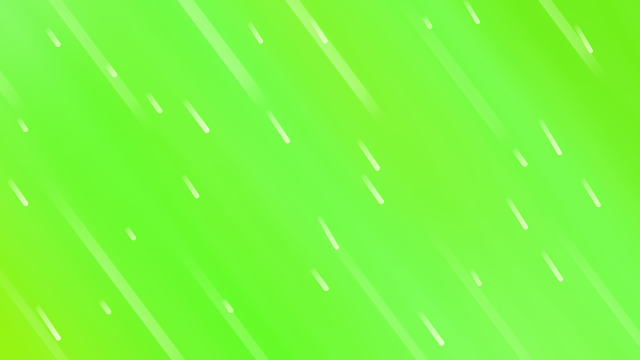
A Shadertoy shader for this background:

```glsl
// Slanted pale streaks and short bright dashes falling over a soft lime green gradient.

vec2 hash2(vec2 p) {
    vec3 q = fract(p.xyx * vec3(0.1031, 0.1030, 0.0973));
    q += dot(q, q.yzx + 33.33);
    return fract((q.xx + q.yz) * q.zy);
}

float gradientDot(vec2 cell, vec2 offset) {
    return dot(hash2(cell + 57.0) * 2.0 - 1.0, offset);
}

float gradientNoise(vec2 p) {
    vec2 i = floor(p), f = fract(p);
    vec2 u = f * f * f * (f * (f * 6.0 - 15.0) + 10.0);
    vec2 e = vec2(0.0, 1.0);
    return mix(mix(gradientDot(i, f), gradientDot(i + e.yx, f - e.yx), u.x),
               mix(gradientDot(i + e, f - e), gradientDot(i + e.yy, f - e.yy), u.x), u.y);
}

float bell(float x, float center, float width) {
    float d = (x - center) / width;
    return exp(-d * d);
}

vec3 background(vec2 p, float aspect) {
    // Slanted frame: x runs across the fall direction, y along it
    vec2 s = vec2(dot(p, vec2(0.8, 0.6)), dot(p, vec2(0.6, -0.8)));
    float drift = gradientNoise(s * vec2(3.0, 1.1) + 4.0);
    float grain = gradientNoise(s * vec2(13.0, 1.3) + 19.0);
    float across = s.x + 0.12 * drift;

    // Broad bands
    vec3 col = mix(vec3(0.47, 0.975, 0.20), vec3(0.42, 0.985, 0.18), bell(across, 0.58, 0.16));
    col = mix(col, vec3(0.46, 0.99, 0.30), 0.9 * bell(across, 1.0, 0.17));
    col = mix(col, vec3(0.48, 0.99, 0.31), 0.9 * bell(across, 1.5, 0.16));
    col = mix(col, vec3(0.52, 0.97, 0.21), 0.85 * bell(across, 1.27, 0.14) * smoothstep(0.05, 0.7, p.y));

    // Corners
    col = mix(col, vec3(0.59, 0.96, 0.07), 1.0 - smoothstep(0.0, 0.44, across));
    col = mix(col, vec3(0.44, 0.94, 0.11), smoothstep(1.5, 1.85, across));
    col = mix(col, vec3(0.54, 0.98, 0.40), 0.9 * bell(length(p - vec2(0.0, 1.0)), 0.0, 0.28));
    col = mix(col, vec3(0.52, 0.99, 0.36), 0.8 * bell(length(p - vec2(aspect * 0.82, 0.05)), 0.0, 0.4));

    // Faint brushed variation
    return col + grain * vec3(0.035, 0.008, 0.055) + drift * vec3(0.04, 0.0, 0.02);
}

// Long streak ending at head: flat across, faded at both ends
float longStreak(vec2 p, vec2 head, float len, float halfWidth) {
    vec2 d = head - p;
    float t = dot(d, vec2(0.6, -0.8)) / len;
    float side = dot(d, vec2(0.8, 0.6));
    float body = 1.0 - smoothstep(halfWidth - 0.002, halfWidth + 0.002, abs(side));
    float shade = 0.88 + 0.12 * side / halfWidth;
    return body * shade * smoothstep(0.0, 0.2, t) * (1.0 - smoothstep(0.5, 1.0, t));
}

// Short rounded dash, brightest at its lower end
float dash(vec2 p, vec2 head, vec2 dir, float len, float radius) {
    vec2 d = head - p;
    float t = clamp(dot(d, dir) / len, 0.0, 1.0);
    float dist = length(d - dir * len * t) - radius;
    return (1.0 - smoothstep(-0.0015, 0.0015, dist)) * pow(1.0 - t, 0.6);
}

void mainImage(out vec4 fragColor, in vec2 fragCoord) {
    vec2 p = fragCoord / iResolution.y;
    float aspect = iResolution.x / iResolution.y;
    vec3 col = background(p, aspect);

    // Long streaks alternate between the upper half and the lower edge
    for (int i = 0; i < 12; i++) {
        float k = float(i);
        vec2 r = hash2(vec2(k, 3.0)), q = hash2(vec2(k, 8.0));
        float lower = mod(k, 2.0);
        vec2 head = vec2((k + 0.3 + 0.6 * r.x) / 11.0 * aspect,
                         mix(0.56 + 0.22 * r.y, -0.22 + 0.16 * r.y, lower));
        float a = longStreak(p, head, 0.6 + 0.25 * q.x, 0.012 + 0.007 * q.y);
        col = mix(col, vec3(0.86, 1.0, 0.74), a * (0.2 + 0.34 * q.x));
    }

    // Short dashes scattered over a jittered 7 by 4 grid
    for (int i = 0; i < 28; i++) {
        vec2 cell = vec2(float(i % 7), float(i / 7));
        vec2 r = hash2(cell + 21.0), q = hash2(cell + 40.0);
        vec2 head = (cell + 0.1 + 0.8 * r) * vec2(aspect / 7.0, 0.25);
        vec2 dir = normalize(vec2(0.48 + 0.14 * q.y, -0.82));
        float a = dash(p, head, dir, 0.03 + 0.08 * q.x, 0.0062 + 0.0015 * q.y);
        col = mix(col, vec3(0.89, 1.0, 0.77), a * (0.7 + 0.3 * q.x));
    }

    fragColor = vec4(clamp(col, 0.0, 1.0), 1.0);
}
```
